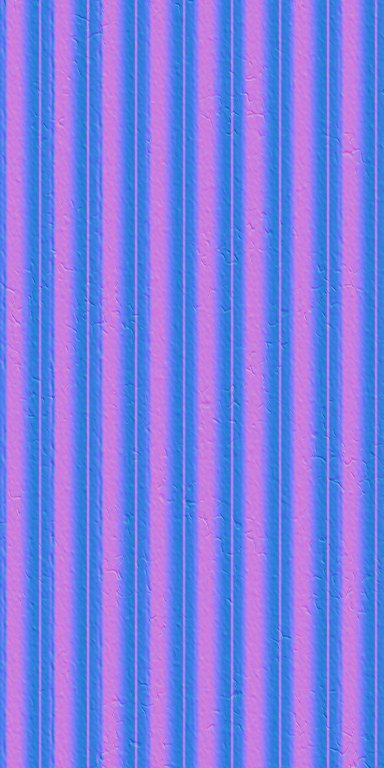
Reproduce this texture map procedurally as a WebGL 1 fragment shader.

```glsl
precision highp float;
uniform vec2 u_resolution;

#define STRIPES 8.0
#define LINE_PHASE 0.835
#define LINE_HALF_WIDTH 0.027
#define SEAM_AT 0.245
#define SEAM_DEPTH 0.75
#define LEFT_TILT -0.65
#define RIGHT_TILT 0.58
#define GRAIN 0.075
#define CHIPS 0.2
#define CRACKS 0.34
#define SAMPLE_STEP 0.0026

vec2 hash2(vec2 p) {
  vec2 k = vec2(dot(p, vec2(127.1, 311.7)), dot(p, vec2(269.5, 183.3)));
  return fract(sin(k) * 43758.547);
}

// Cellular noise: nearest distance, second distance, random value of the cell
vec3 cells(vec2 p) {
  vec2 base = floor(p);
  vec3 best = vec3(9.0, 9.0, 0.0);
  for (int j = -1; j <= 1; j++) {
    for (int i = -1; i <= 1; i++) {
      vec2 cell = base + vec2(float(i), float(j));
      vec2 rnd = hash2(cell);
      float d = length(cell + 0.15 + 0.7 * rnd - p);
      if (d < best.x) best = vec3(d, best.x, fract(rnd.x * 17.0 + rnd.y * 31.0));
      else best.y = min(best.y, d);
    }
  }
  return best;
}

float layeredSines(vec2 p) {
  float sum = sin(p.x + 1.7 * sin(p.y * 0.8)) * sin(p.y + 1.3 * sin(p.x * 0.9));
  p = vec2(p.x * 1.6 + p.y * 1.2, p.y * 1.6 - p.x * 1.2) + 2.3;
  return 0.65 * sum + 0.35 * sin(p.x + sin(p.y)) * sin(p.y + sin(p.x));
}

float stripeCoord(float x) {
  return x * STRIPES - LINE_PHASE;
}

// Seams are deepest near the left edge and fade toward the right
float seamStrength(float id) {
  return 0.58 + 0.42 * cos(6.2832 * id / STRIPES);
}

// Worn, lumpy seam on the left shoulder of each stripe
float seam(vec2 p) {
  float s = stripeCoord(p.x);
  float id = floor(s);
  float wobble = layeredSines(vec2(p.y * 90.0 + id * 9.0, p.y * 37.0));
  float lumps = 0.7 + 0.3 * sin(p.y * 61.0 + id * 4.0 + 3.0 * sin(p.y * 23.0));
  float d = (fract(s) - SEAM_AT - 0.015 * wobble) / 0.036;
  return seamStrength(id) * lumps * exp(-d * d);
}

// Surface height of paint grain, chips, cracks and seams
float relief(vec2 p) {
  float h = GRAIN * layeredSines(p * vec2(250.0, 170.0));
  vec3 chip = cells(p * vec2(66.0, 38.0) + 0.4 * layeredSines(p * 70.0));
  h += CHIPS * (smoothstep(0.55, 1.0, chip.z) - 0.25) * smoothstep(0.5, 0.1, chip.x);
  vec2 bent = p + 0.014 * vec2(layeredSines(p * 53.0), layeredSines(p.yx * 47.0 + 5.0));
  vec3 crack = cells(bent * vec2(26.0, 20.0));
  float patches = smoothstep(-0.1, 0.5, layeredSines(p * vec2(13.0, 9.0) + 1.4));
  float broken = smoothstep(0.0, 0.4, layeredSines(p * 83.0 + 3.0));
  h -= CRACKS * patches * broken * smoothstep(0.14, 0.0, crack.y - crack.x);
  return h - SEAM_DEPTH * seam(p);
}

// Sideways tilt of the corrugated profile and its narrow pink line
float profileTilt(float x) {
  float s = stripeCoord(x);
  float phase = fract(s);
  float edge = min(phase, 1.0 - phase);
  float soft = STRIPES / u_resolution.x;
  float worn = seamStrength(floor(s));
  float rise = smoothstep(mix(0.13, 0.20, worn), 0.345, phase);
  float fall = smoothstep(0.52, 0.88, phase);
  float shoulder = 0.09 * smoothstep(0.03, 0.16, phase) * (1.0 - fall);
  float tilt = mix(LEFT_TILT, RIGHT_TILT, max(rise * (1.0 - fall), shoulder));
  float strength = 0.86 + 0.14 * hash2(vec2(floor(s + 0.5), 3.0)).x;
  float line = 1.0 - smoothstep(LINE_HALF_WIDTH - 0.5 * soft, LINE_HALF_WIDTH + 0.5 * soft, edge);
  return mix(tilt, RIGHT_TILT, line * strength);
}

void main() {
  vec2 p = gl_FragCoord.xy / u_resolution.x;
  vec2 dx = vec2(SAMPLE_STEP, 0.0);
  vec2 dy = dx.yx;
  vec2 wear = vec2(relief(p - dx) - relief(p + dx), relief(p - dy) - relief(p + dy));
  vec2 tilt = vec2(profileTilt(p.x), -0.015) + wear;
  tilt = clamp(tilt, -0.8, 0.7);
  float facing = 0.965 - 0.27 * dot(tilt, tilt);
  gl_FragColor = vec4(0.5 + 0.5 * tilt, facing, 1.0);
}
```
